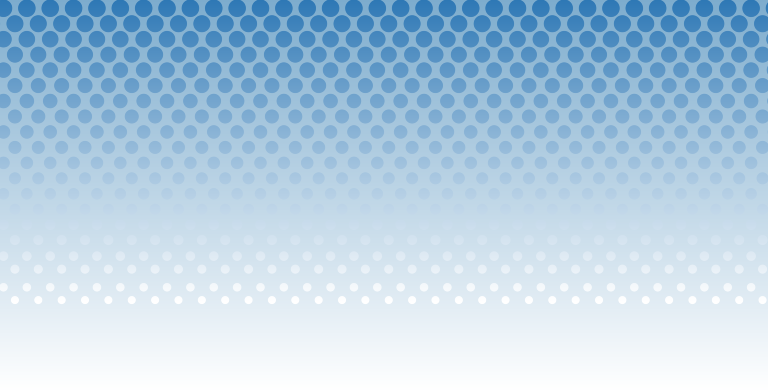
This background is drawn by a Shadertoy shader. Its source:

```glsl
const float LAST_ROW = 19.0;
const float COLUMN_PITCH = 0.0596;
const float ROW_PITCH = 0.03944;
const vec2 FIRST_DOT = vec2(0.0089, 0.0211);

const vec3 SKY_TOP = vec3(0.49, 0.675, 0.805);
const vec3 DOT_TOP = vec3(0.18, 0.47, 0.71);
const vec3 WHITE = vec3(1.0);

// Smooth coverage of a disc
float disc(vec2 p, float radius, float pixel) {
    return 1.0 - smoothstep(-0.6 * pixel, 0.6 * pixel, length(p) - radius);
}

// One staggered row of shrinking dots; p.y runs downward
float dotRow(vec2 p, float row, float pixel) {
    float odd = mod(row, 2.0);
    float pairing = smoothstep(14.5, 17.0, row) * mix(0.0018, -0.0050, odd);
    vec2 center = FIRST_DOT + vec2(0.49 * odd * COLUMN_PITCH, row * ROW_PITCH + pairing);
    vec2 local = p - center;
    local.x -= COLUMN_PITCH * round(local.x / COLUMN_PITCH);
    float inside = step(0.0, row) * step(row, LAST_ROW);
    return inside * disc(local, 0.0224 - 0.00064 * row, pixel);
}

// Large dots reach past their row, so nearby rows are joined
float halftone(vec2 p, float pixel) {
    float nearest = round((p.y - FIRST_DOT.y) / ROW_PITCH);
    float coverage = 0.0;
    for (float k = -1.0; k <= 1.0; k++) {
        coverage = max(coverage, dotRow(p, nearest + k, pixel));
    }
    return coverage;
}

void mainImage(out vec4 fragColor, in vec2 fragCoord) {
    float pixel = 1.0 / iResolution.y;
    vec2 p = vec2(fragCoord.x, iResolution.y - fragCoord.y) * pixel;

    // Vertical fades: the dots reach white before the sky does
    vec3 sky = mix(SKY_TOP, WHITE, p.y);
    vec3 dots = mix(DOT_TOP, WHITE, clamp(p.y / 0.77, 0.0, 1.0));

    fragColor = vec4(mix(sky, dots, halftone(p, pixel)), 1.0);
}
```
